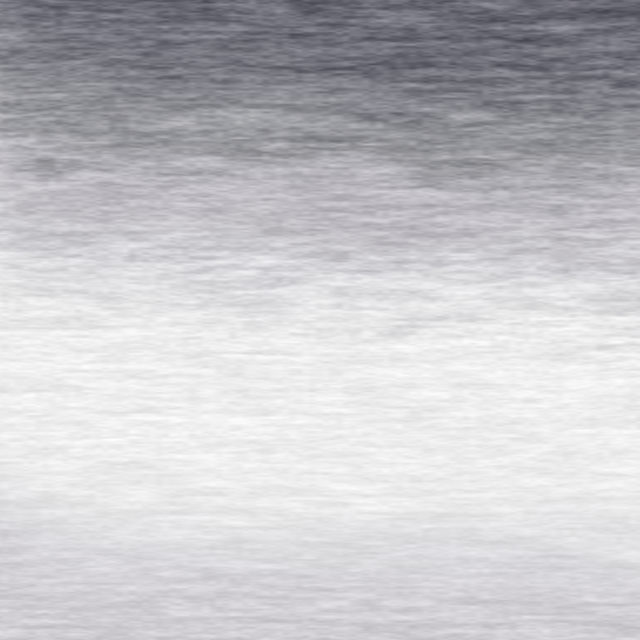
Reproduce this texture procedurally as a three.js fragment shader.

```glsl
// Brushed metal sheet: a vertical ramp from dark steel to a bright sheen,
// bent by broad soft noise and overlaid with fine horizontal streaks
// made of value noise stretched along x.

varying vec2 vUv;

const vec3 STEEL_DARK  = vec3(0.390, 0.388, 0.430);
const vec3 STEEL_MID   = vec3(0.495, 0.495, 0.528);
const vec3 STEEL_GREY  = vec3(0.600, 0.602, 0.622);
const vec3 STEEL_MAUVE = vec3(0.730, 0.722, 0.748);
const vec3 STEEL_PALE  = vec3(0.835, 0.832, 0.847);
const vec3 SHEEN       = vec3(0.932, 0.932, 0.932);
const vec3 LOWER_EDGE  = vec3(0.815, 0.808, 0.828);

const vec2 BLOTCH_CELLS = vec2(6.0, 26.0);    // broad cloudy patches
const vec2 STREAK_CELLS = vec2(9.0, 135.0);   // coarsest brush streaks
const vec2 STREAK_GROWTH = vec2(2.2, 1.38);   // cell ratio between layers
const int STREAK_LAYERS = 4;
const float LAYER_FADE = 0.95;
const float BLOTCH_BEND = 0.050;    // patches shift the ramp
const float STREAK_BEND = 0.035;    // streaks shift the ramp
const float TILT = 0.035;           // ramp sinks towards the right
const float EDGE_LIFT = 0.050;      // ramp rises at the left edge
const float EDGE_WIDTH = 0.050;
const float STREAK_DARK = 0.190;    // streak contrast in dark metal
const float STREAK_BRIGHT = 0.095;  // streak contrast in the sheen

float hash(vec2 p) {
  vec3 q = fract(vec3(p.xyx) * 0.1031);
  q += dot(q, q.yzx + 33.33);
  return fract((q.x + q.y) * q.z);
}

// Value noise centred on zero
float valueNoise(vec2 p) {
  vec2 cell = floor(p);
  vec2 f = fract(p);
  f = f * f * (3.0 - 2.0 * f);
  float lower = mix(hash(cell), hash(cell + vec2(1.0, 0.0)), f.x);
  float upper = mix(hash(cell + vec2(0.0, 1.0)), hash(cell + vec2(1.0, 1.0)), f.x);
  return mix(lower, upper, f.y) - 0.5;
}

// Sum of long thin noise layers that wander slightly up and down
float brushStreaks(vec2 p) {
  float sum = 0.0;
  float weight = 0.5;
  vec2 cells = STREAK_CELLS;
  p.y += 0.005 * valueNoise(p * vec2(6.0, 9.0) + 61.0);
  for (int i = 0; i < STREAK_LAYERS; i++) {
    sum += weight * valueNoise(p * cells + 17.3 * float(i + 1));
    cells *= STREAK_GROWTH;
    weight *= LAYER_FADE;
  }
  return sum;
}

float ramp(float start, float end, float x) {
  return clamp((x - start) / (end - start), 0.0, 1.0);
}

// Metal colour by depth below the upper edge
vec3 metalTone(float depth) {
  vec3 tone = mix(STEEL_DARK, STEEL_MID, ramp(0.00, 0.12, depth));
  tone = mix(tone, STEEL_GREY, ramp(0.12, 0.22, depth));
  tone = mix(tone, STEEL_MAUVE, ramp(0.22, 0.30, depth));
  tone = mix(tone, STEEL_PALE, ramp(0.30, 0.43, depth));
  tone = mix(tone, SHEEN, smoothstep(0.38, 0.56, depth));
  return mix(tone, LOWER_EDGE, smoothstep(0.71, 0.98, depth));
}

void main() {
  // Two scales of patches and the streaks
  float blotch = valueNoise(vUv * BLOTCH_CELLS + 5.7)
               + 0.6 * valueNoise(vUv * BLOTCH_CELLS * 2.3 + 31.0);
  float streak = brushStreaks(vUv);

  // Bend the ramp
  float depth = 1.0 - vUv.y;
  depth += TILT * (0.5 - vUv.x);
  depth += EDGE_LIFT * exp(-vUv.x / EDGE_WIDTH);
  depth += BLOTCH_BEND * blotch + STREAK_BEND * streak;

  // Lay the streaks over the tone, weaker where it is bright
  vec3 color = metalTone(depth);
  float contrast = mix(STREAK_DARK, STREAK_BRIGHT, ramp(0.45, 0.92, color.g));
  color += contrast * streak;
  gl_FragColor = vec4(clamp(color, 0.0, 1.0), 1.0);
}
```
